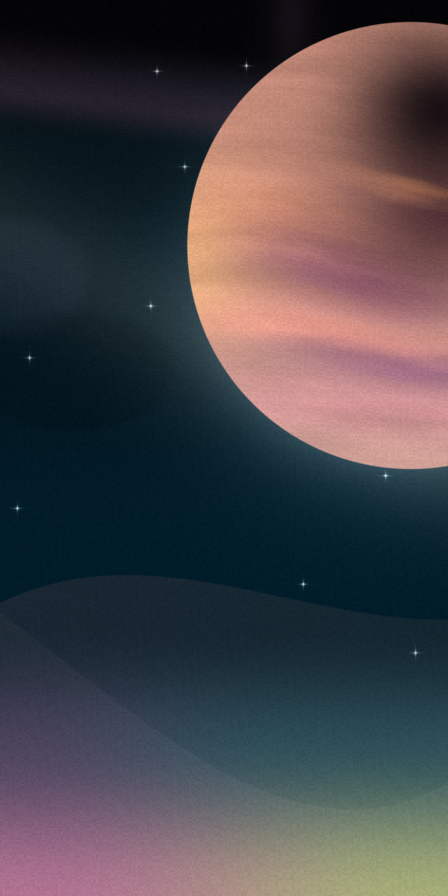
This background is drawn by a Shadertoy shader. Its source:

```glsl
float hash(vec2 p) {
    return fract(sin(dot(p, vec2(127.1, 311.7))) * 43758.5453);
}

float noise(vec2 p) {
    vec2 cell = floor(p), f = fract(p);
    f = f * f * (3.0 - 2.0 * f);
    float low = mix(hash(cell), hash(cell + vec2(1, 0)), f.x);
    float high = mix(hash(cell + vec2(0, 1)), hash(cell + vec2(1, 1)), f.x);
    return mix(low, high, f.y);
}

float fbm(vec2 p) {
    float sum = 0.0, amp = 0.5;
    for (int i = 0; i < 4; i++) {
        sum += amp * noise(p);
        p = p * 2.03 + 7.1;
        amp *= 0.5;
    }
    return sum;
}

// Soft elliptical spot
float glow(vec2 p, vec2 center, vec2 radii) {
    vec2 q = (p - center) / radii;
    return exp(-dot(q, q));
}

float cubic(float x, vec4 k) {
    return k.x + x * (k.y + x * (k.z + x * k.w));
}

// Four-pointed sparkles on a jittered grid
float stars(vec2 p, float cellSize) {
    vec2 cell = floor(p / cellSize);
    vec2 jitter = vec2(hash(cell + 3.7), hash(cell + 9.2));
    vec2 d = abs(p - (cell + 0.15 + 0.7 * jitter) * cellSize);
    float core = exp(-dot(d, d) / 0.00001);
    float rays = exp(-min(d.x, d.y) / 0.0016 - max(d.x, d.y) / 0.0055);
    return step(0.45, hash(cell + 21.3)) * min(core * 0.6 + rays, 1.0);
}

vec3 nightSky(vec2 p) {
    vec3 col = mix(vec3(0.005, 0.11, 0.16), vec3(0.01, 0.085, 0.125), smoothstep(0.8, 1.2, p.y));
    col = mix(col, vec3(0.025, 0.075, 0.10), smoothstep(1.3, 1.68, p.y));
    col = mix(col, vec3(0.015, 0.013, 0.025), smoothstep(1.68, 1.9, p.y));

    // Diagonal haze and rounded cloud
    float ridge = (p.y - 1.47 + 0.45 * p.x) / 0.17;
    col = mix(col, vec3(0.14, 0.19, 0.21), 0.75 * exp(-ridge * ridge));
    float cloud = length((p - vec2(0.03, 1.38)) / vec2(0.18, 0.145));
    col += vec3(0.025, 0.018, 0.028) * (1.0 - smoothstep(0.75, 1.05, cloud));
    float hollow = length((p - vec2(0.16, 1.17)) / vec2(0.24, 0.14));
    col *= 1.0 - 0.12 * (1.0 - smoothstep(0.85, 1.05, hollow));

    // Violet veil near the top
    float rise = p.y - 1.752 + 0.12 * p.x;
    float veil = smoothstep(-0.04, 0.05, rise) * (1.0 - smoothstep(0.03, 0.21, rise));
    col = mix(col, vec3(0.17, 0.14, 0.19), 0.85 * veil);
    return col + vec3(0.06, 0.045, 0.06) * glow(p, vec2(0.65, 1.96), vec2(0.05, 0.12));
}

// q runs from -1 to 1 across the disc
vec3 planetSurface(vec2 q) {
    float bend = q.y + 0.10 * sin(q.x * 2.6 + 0.5) * (1.0 - q.y * q.y);
    float streak = fbm(vec2(q.x * 1.6 + 4.0, bend * 9.0));
    vec2 w = vec2(q.x, bend + 0.12 * (streak - 0.45));
    vec3 col = mix(vec3(0.79, 0.61, 0.57), vec3(0.78, 0.55, 0.48), smoothstep(-0.9, 0.5, q.y));
    col = mix(col, vec3(0.94, 0.72, 0.49), 0.85 * glow(q, vec2(-0.96, -0.05), vec2(0.32, 0.36)));
    col = mix(col, vec3(0.90, 0.59, 0.47), 0.6 * glow(w, vec2(-0.55, 0.05), vec2(0.45, 0.18)));
    col = mix(col, vec3(0.56, 0.34, 0.43), 0.8 * glow(w, vec2(-0.25, -0.16), vec2(0.5, 0.15)));
    col = mix(col, vec3(0.91, 0.59, 0.51), 0.8 * glow(w, vec2(-0.35, -0.40), vec2(0.65, 0.10)));
    col = mix(col, vec3(0.53, 0.34, 0.47), 0.75 * glow(w, vec2(0.05, -0.51), vec2(0.6, 0.11)));
    col = mix(col, vec3(0.83, 0.55, 0.59), 0.65 * glow(w, vec2(-0.1, -0.72), vec2(0.8, 0.13)));
    col *= 0.87 + 0.28 * streak;

    // Night side with a faint golden streak
    col = mix(col, vec3(0.27, 0.15, 0.18), 0.85 * glow(q, vec2(0.18, 0.13), vec2(0.48, 0.34)));
    col = mix(col, vec3(0.08, 0.05, 0.065), 0.97 * glow(q, vec2(0.14, 0.60), vec2(0.38, 0.34)));
    return col + vec3(0.24, 0.16, 0.08) * glow(w, vec2(0.02, 0.31), vec2(0.25, 0.035));
}

vec3 dawnMist(vec2 p) {
    vec3 bottom = mix(vec3(0.69, 0.45, 0.57), vec3(0.64, 0.67, 0.46), smoothstep(0.1, 0.95, p.x));
    vec3 middle = mix(vec3(0.29, 0.26, 0.36), vec3(0.18, 0.31, 0.35), smoothstep(0.0, 0.65, p.x));
    vec3 top = mix(vec3(0.10, 0.15, 0.20), vec3(0.075, 0.15, 0.19), p.x);
    vec3 col = mix(middle, top, smoothstep(0.30, 0.60, p.y));
    return mix(bottom, col, smoothstep(-0.02, 0.36, p.y));
}

void mainImage(out vec4 fragColor, in vec2 fragCoord) {
    vec2 p = fragCoord / iResolution.x;
    float soft = 1.0 / iResolution.x;
    vec3 col = nightSky(p);

    // Planet and its halo
    const float radius = 0.499;
    vec2 offset = p - vec2(0.917, 1.452);
    float dist = length(offset) - radius;
    float lowerLeft = smoothstep(0.55, -0.5, offset.y);
    col += vec3(0.13, 0.16, 0.17) * lowerLeft * exp(-max(dist, 0.0) / 0.085);
    float disc = 1.0 - smoothstep(-soft, soft, dist);

    // Translucent hills
    float backHill = cubic(p.x, vec4(0.654, 0.486, -1.104, 0.581)) - p.y;
    float frontHill = cubic(p.x, vec4(0.633, -0.74, -0.25, 0.61)) - p.y;
    col = mix(col, dawnMist(p), smoothstep(-soft, soft, backHill));
    col += vec3(0.03, 0.022, 0.022) * smoothstep(-soft, soft, frontHill) * exp(-max(frontHill, 0.0) * 4.0);

    col += vec3(0.62, 0.65, 0.66) * stars(p, 0.25) * smoothstep(0.45, 0.55, p.y);
    col = mix(col, planetSurface(offset / radius), disc);

    // Fine grain
    float grain = hash(floor(p * 256.0)) - 0.5;
    col += grain * (0.012 + 0.05 * dot(col, vec3(0.333)));
    fragColor = vec4(clamp(col, 0.0, 1.0), 1.0);
}
```
